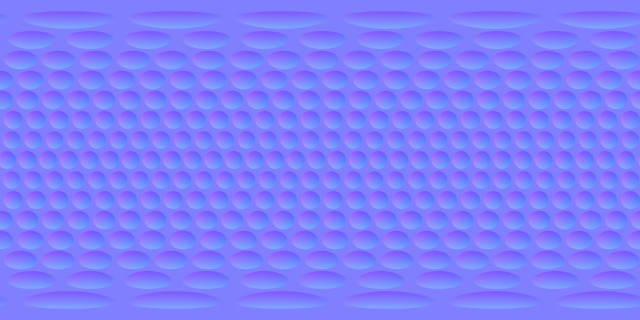
Reproduce this texture map procedurally as a WebGL 1 fragment shader.

```glsl
precision highp float;
// Tangent-space normal map of a dimpled ball, unwrapped to longitude and latitude.
// Fifteen rings of round dents are spaced by latitude; each dent is a spherical
// cap measured by great-circle distance, so it stretches toward the poles.

uniform vec2 u_resolution;

const float PI = 3.14159265;

// Start of each ring, as a fraction of its own spacing; mirrored at the equator.
float ringPhase(float ring) {
  vec4 polar = vec4(equal(vec4(1.0, 2.0, 3.0, 4.0), vec4(ring)));
  vec4 middle = vec4(equal(vec4(5.0, 6.0, 7.0, 8.0), vec4(ring)));
  return dot(polar, vec4(0.64, 0.545, 0.545, 0.0))
       + dot(middle, vec4(0.07, 0.58, 0.55, 0.33));
}

// Slope of the nearest dent in xy (down is positive y), coverage in z.
vec3 dimple(vec2 uv, float pixelAngle) {
  // Nearest ring, with a count that shrinks with its circumference.
  float ring = floor((1.0 - uv.y) * 16.0 + 0.5);
  float ringAngle = ring * PI / 16.0;
  float count = max(floor(31.0 * sin(ringAngle)), 1.0);
  float present = step(0.5, ring) * step(ring, 15.5);

  // Longitude from the nearest dent centre, and angle from the pole.
  float phase = ringPhase(min(ring, 16.0 - ring));
  float lon = (fract(uv.x * count - phase + 0.5) - 0.5) * 2.0 * PI / count;
  float polarAngle = (1.0 - uv.y) * PI;

  // Great-circle distance and its analytic derivatives.
  float sp = sin(polarAngle), cp = cos(polarAngle);
  float sr = sin(ringAngle), cr = cos(ringAngle);
  float cosDistance = cp * cr + sp * sr * cos(lon);
  float dist = sqrt(max(2.0 - 2.0 * cosDistance, 0.0));
  float radius = 0.458 * PI / 16.0;
  vec2 slope = vec2(sp * sr * sin(lon), sp * cr - cp * sr * cos(lon)) / radius;

  float edge = 0.75 * pixelAngle;
  float cover = 1.0 - smoothstep(radius - edge, radius + edge, dist);
  return vec3(slope, cover * present);
}

void main() {
  vec2 uv = gl_FragCoord.xy / u_resolution;
  vec3 dent = dimple(uv, PI / u_resolution.y);

  // Encode the slope around the neutral normal.
  vec2 tilt = vec2(-0.17, 0.17) * dent.xy * dent.z;
  gl_FragColor = vec4(vec2(0.498) + tilt, 1.0, 1.0);
}
```
